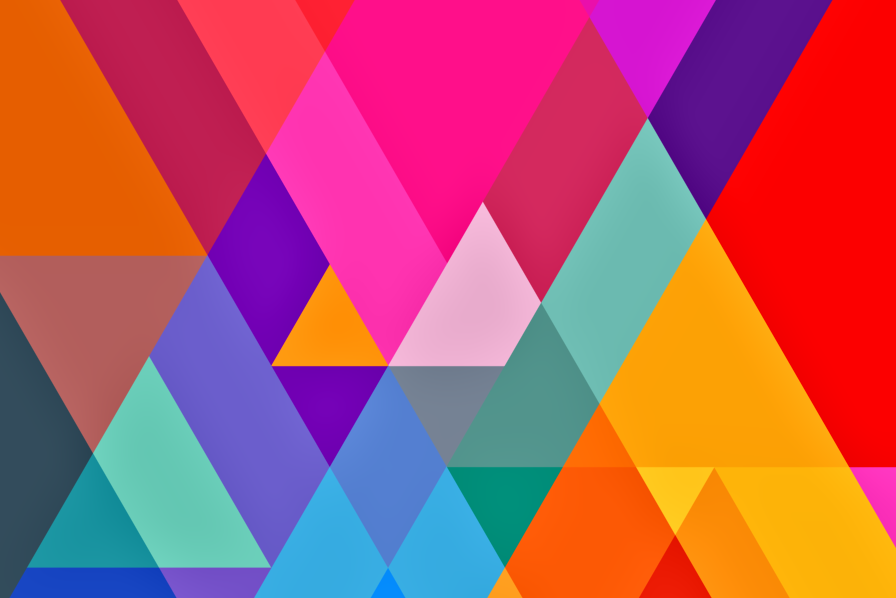
Reproduce this background procedurally as a WebGL 1 fragment shader.

```glsl
precision highp float;
// Overlapping triangles and bands of flat colour on a 60 degree lattice.
// Two slanted coordinates and the height cut the plane into strips and cells;
// a softened copy of the same scene gives the glow and shade along the edges.

#define EDGE_PIXELS 0.9
#define HALO_WIDTH 0.09
#define HALO_STRENGTH 0.24
#define SLANT 0.57735

uniform vec2 u_resolution;

// Left strip
const vec3 SLATE = vec3(0.20, 0.30, 0.36);
const vec3 MAUVE = vec3(0.70, 0.37, 0.36);
const vec3 PUMPKIN = vec3(0.90, 0.37, 0.00);
const vec3 WINE = vec3(0.75, 0.12, 0.32);
const vec3 CORAL = vec3(1.00, 0.23, 0.32);
const vec3 SCARLET = vec3(1.00, 0.13, 0.20);
// Second strip
const vec3 TEAL = vec3(0.09, 0.57, 0.62);
const vec3 MINT = vec3(0.39, 0.78, 0.70);
const vec3 COBALT = vec3(0.10, 0.28, 0.77);
const vec3 LILAC = vec3(0.47, 0.33, 0.80);
const vec3 VIOLET = vec3(0.42, 0.37, 0.80);
const vec3 PURPLE = vec3(0.47, 0.02, 0.73);
const vec3 TANGERINE = vec3(1.00, 0.55, 0.01);
const vec3 PINK = vec3(1.00, 0.20, 0.69);
const vec3 HOT_PINK = vec3(1.00, 0.06, 0.54);
const vec3 FUCHSIA = vec3(0.92, 0.06, 0.67);
// Third strip
const vec3 SKY = vec3(0.21, 0.67, 0.88);
const vec3 STEEL = vec3(0.33, 0.50, 0.82);
const vec3 BLUSH = vec3(0.91, 0.67, 0.80);
const vec3 GRAY = vec3(0.46, 0.51, 0.58);
const vec3 RASPBERRY = vec3(0.83, 0.16, 0.37);
const vec3 MAGENTA = vec3(0.84, 0.08, 0.82);
// Fourth strip
const vec3 AZURE = vec3(0.03, 0.56, 1.00);
const vec3 SAGE = vec3(0.32, 0.58, 0.55);
const vec3 GREEN = vec3(0.00, 0.57, 0.49);
const vec3 AQUA = vec3(0.42, 0.73, 0.69);
const vec3 INDIGO = vec3(0.36, 0.07, 0.56);
// Right strip
const vec3 HONEY = vec3(0.98, 0.60, 0.10);
const vec3 EMBER = vec3(1.00, 0.42, 0.01);
const vec3 FLAME = vec3(0.99, 0.35, 0.02);
const vec3 RUBY = vec3(0.94, 0.12, 0.03);
const vec3 AMBER = vec3(0.99, 0.63, 0.02);
const vec3 YELLOW = vec3(1.00, 0.76, 0.09);
const vec3 APRICOT = vec3(0.99, 0.55, 0.03);
const vec3 GOLD = vec3(0.99, 0.70, 0.03);
const vec3 RED = vec3(0.99, 0.00, 0.00);
const vec3 ROSE = vec3(1.00, 0.20, 0.74);

// 0 before an edge, 1 past it, blended over the given softness
float past(float value, float edge, float soft) {
  return smoothstep(-soft, soft, value - edge);
}

// p has y pointing down; soft is the half width of every edge
vec3 scene(vec2 p, float soft) {
  float fall = p.x - p.y * SLANT;
  float rise = p.x + p.y * SLANT;

  // Edges shared by several strips
  float f0 = past(fall, -0.2813, soft);
  float f1 = past(fall, 0.1015, soft);
  float f2 = past(fall, 0.2973, soft);
  float f3 = past(fall, 0.4945, soft);
  float f4 = past(fall, 0.6135, soft);
  float f5 = past(fall, 0.9700, soft);
  float middle = past(p.y, 0.6123, soft);
  float lower = past(p.y, 0.7812, soft);
  float peak = past(rise, 1.6465, soft);

  vec3 left = mix(PUMPKIN, mix(SLATE, MAUVE, f0), past(p.y, 0.4277, soft));
  left = mix(left, WINE, f1);
  left = mix(left, CORAL, f2);
  left = mix(left, SCARLET, f3);

  vec3 second = mix(mix(TEAL, MINT, f0), VIOLET, past(fall, -0.0937, soft));
  second = mix(second, mix(COBALT, LILAC, f0), past(p.y, 0.9492, soft));
  float inset = past(rise, 0.8075, soft) * (1.0 - middle);
  second = mix(second, mix(PURPLE, TANGERINE, inset), f1);
  second = mix(second, PINK, f2);
  second = mix(second, HOT_PINK, f3);
  second = mix(second, FUCHSIA, f5);

  vec3 third = mix(SKY, STEEL, f1);
  third = mix(third, mix(BLUSH, GRAY, middle), f2);
  third = mix(third, RASPBERRY, f4);
  third = mix(third, MAGENTA, f5);

  vec3 fourth = mix(AZURE, SKY, f1);
  fourth = mix(fourth, mix(SAGE, GREEN, lower), f2);
  fourth = mix(fourth, AQUA, f4);
  fourth = mix(fourth, INDIGO, f5);

  vec3 right = mix(HONEY, mix(mix(EMBER, FLAME, lower), RUBY, peak), f2);
  vec3 base = mix(YELLOW, mix(APRICOT, GOLD, past(fall, 0.744, soft)), peak);
  right = mix(right, mix(AMBER, base, lower), f4);
  right = mix(right, mix(RED, ROSE, lower), f5);

  // Lay the strips side by side
  vec3 color = mix(left, second, past(rise, 0.594, soft));
  color = mix(color, third, past(rise, 1.003, soft));
  color = mix(color, fourth, past(rise, 1.198, soft));
  return mix(color, right, past(rise, 1.393, soft));
}

void main() {
  vec2 p = (gl_FragCoord.xy - 0.5 * u_resolution) / u_resolution.y;
  p = vec2(p.x + 0.75, 0.5 - p.y);
  vec3 color = scene(p, EDGE_PIXELS / u_resolution.y);
  vec3 contrast = color - scene(p, HALO_WIDTH);
  color += HALO_STRENGTH * dot(contrast, vec3(0.299, 0.587, 0.114));
  gl_FragColor = vec4(clamp(color, 0.0, 1.0), 1.0);
}
```
